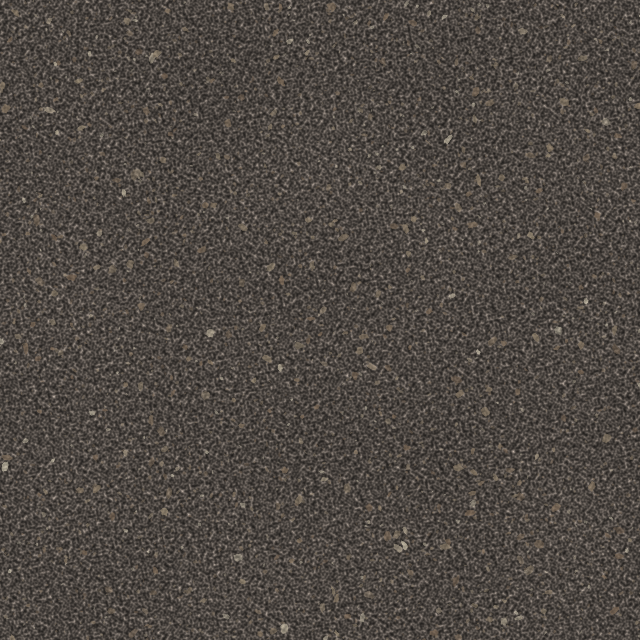
Give the GLSL for this texture, as a Shadertoy shader.

```glsl
// Dark speckled stone: a fine charcoal grain strewn with small tan and pale chips.
// The grain is log-normal gradient noise; the chips are warped, rotated ellipses
// scattered over jittered cells, in one fine and one coarse layer.

const vec3  STONE = vec3(0.292, 0.270, 0.252);
const vec3  BROWN = vec3(0.43, 0.365, 0.305);
const vec3  BEIGE = vec3(0.51, 0.465, 0.395);
const vec3  PALE  = vec3(0.68, 0.65, 0.58);

const float GRAIN_FINE     = 245.0;   // noise cells across the canvas
const float GRAIN_MEDIUM   = 135.0;
const float GRAIN_CONTRAST = 1.10;
const float CLOUD_SCALE    = 5.0;     // broad, faint tone drift
const float CLOUD_CONTRAST = 0.07;

const float FINE_CELLS    = 105.0;    // chip cells across the canvas
const float FINE_SHARE    = 0.24;     // share of cells that hold a chip
const vec2  FINE_RADIUS   = vec2(0.0013, 0.0030);
const float COARSE_CELLS  = 46.0;
const float COARSE_SHARE  = 0.24;
const vec2  COARSE_RADIUS = vec2(0.0028, 0.0066);
const float EDGE_SOFTNESS = 0.0008;

// Integer hash: three random values in 0..1 for each cell and seed
vec3 hash3(vec2 cell, int seed) {
    uvec3 v = uvec3(ivec3(ivec2(cell), seed)) * 1664525u + 1013904223u;
    v.x += v.y * v.z; v.y += v.z * v.x; v.z += v.x * v.y;
    v ^= v >> 16u;
    v.x += v.y * v.z; v.y += v.z * v.x; v.z += v.x * v.y;
    return vec3(v >> 8u) / 16777216.0;
}

mat2 rotation(float angle) {
    float c = cos(angle), s = sin(angle);
    return mat2(c, s, -s, c);
}

float slope(vec2 cell, vec2 offset, int seed) {
    float angle = 6.2832 * hash3(cell, seed).x;
    return dot(vec2(cos(angle), sin(angle)), offset);
}

float gradientNoise(vec2 p, int seed) {
    vec2 i = floor(p), f = p - i;
    vec2 u = f * f * f * (f * (f * 6.0 - 15.0) + 10.0);
    vec2 e = vec2(1.0, 0.0);
    return mix(mix(slope(i, f, seed), slope(i + e, f - e, seed), u.x),
               mix(slope(i + e.yx, f - e.yx, seed), slope(i + 1.0, f - 1.0, seed), u.x), u.y);
}

// Chip colour in rgb, coverage in a
vec4 chips(vec2 p, float cells, float share, vec2 radii, int seed) {
    float edge = max(EDGE_SOFTNESS, 0.6 / iResolution.y);
    vec2 home = floor(p * cells);
    vec4 result = vec4(0.0);
    for (int y = -1; y <= 1; y++)
    for (int x = -1; x <= 1; x++) {
        vec2 cell = home + vec2(x, y);
        vec3 place = hash3(cell, seed);
        vec3 form = hash3(cell, seed + 1);
        vec3 tint = hash3(cell, seed + 2);
        if (place.z > share) continue;

        // Irregular rounded outline
        float radius = mix(radii.x, radii.y, form.x * form.x);
        float stretch = mix(1.0, 1.45, form.y);
        vec2 d = rotation(6.2832 * form.z) * (p - (cell + place.xy) / cells);
        d *= vec2(1.0 / stretch, stretch);
        float wobble = gradientNoise(d / radius * 1.1 + 40.0 * tint.xy, seed + 3);
        float dist = length(d) - radius * (1.0 + 0.55 * wobble);
        float cover = 1.0 - smoothstep(-edge, edge, dist);

        // Mostly brown and beige, a few pale
        vec3 color = mix(BROWN, BEIGE, tint.x);
        color = mix(color, PALE, smoothstep(0.78, 1.0, tint.y));
        cover *= mix(0.6, 1.0, tint.z);
        if (cover > result.a) result = vec4(color, cover);
    }
    return result;
}

void mainImage(out vec4 fragColor, in vec2 fragCoord) {
    vec2 p = fragCoord / iResolution.y;

    // Stone grain, turned off the pixel axes
    float fine = gradientNoise(rotation(0.6) * p * GRAIN_FINE, 11);
    float medium = gradientNoise(rotation(1.1) * p * GRAIN_MEDIUM, 12);
    float cloud = gradientNoise(p * CLOUD_SCALE, 13);
    float grain = 0.85 * fine + 0.6 * medium;
    vec3 color = STONE * exp(GRAIN_CONTRAST * grain + CLOUD_CONTRAST * cloud);

    // Chips, a little denser in some regions, carrying a trace of grain
    float density = 1.0 + 0.7 * gradientNoise(p * 7.0, 14);
    vec4 small = chips(p, FINE_CELLS, FINE_SHARE * density, FINE_RADIUS, 20);
    vec4 large = chips(p, COARSE_CELLS, COARSE_SHARE * density, COARSE_RADIUS, 30);
    float chipGrain = 1.0 + 0.3 * grain;
    color = mix(color, small.rgb * chipGrain, 0.75 * small.a);
    color = mix(color, large.rgb * chipGrain, large.a);

    fragColor = vec4(color, 1.0);
}
```
